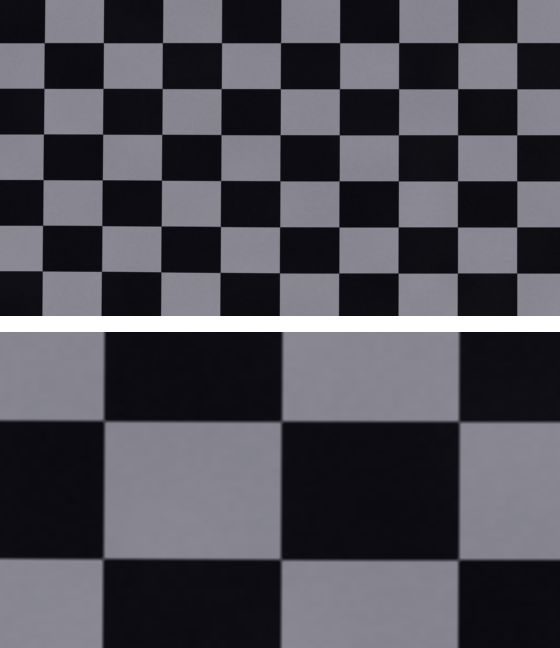
Top, the full canvas; bottom, a detail of the centre.
Give the GLSL for this pattern, as a WebGL 1 fragment shader.

```glsl
precision highp float;

uniform vec2 u_resolution;

const float PI = 3.14159265;
const vec3 INK = vec3(0.050, 0.048, 0.070);
const vec3 CLOTH = vec3(0.530, 0.527, 0.570);

float hash(vec2 p) {
    vec3 q = fract(p.xyx * vec3(0.1031, 0.1030, 0.0973));
    q += dot(q, q.yzx + 33.33);
    return fract((q.x + q.y) * q.z);
}

float valueNoise(vec2 p) {
    vec2 cell = floor(p);
    vec2 f = fract(p);
    f = f * f * (3.0 - 2.0 * f);
    float low = mix(hash(cell), hash(cell + vec2(1.0, 0.0)), f.x);
    float high = mix(hash(cell + vec2(0.0, 1.0)), hash(cell + 1.0), f.x);
    return mix(low, high, f.y);
}

// Column and row coordinates, rows counted downward, with a slight skew
vec2 boardCoords(vec2 uv) {
    float left = mix(0.0755, 0.0807, uv.y);
    float columnWidth = mix(0.1060, 0.1054, uv.y);
    float rowHeight = mix(0.1444, 0.1458, smoothstep(0.0, 0.6, uv.x));
    return vec2((uv.x - left) / columnWidth,
                (1.0 - uv.y - 0.1366) / rowHeight);
}

// Alternates between -1 and 1 at whole numbers, with softened edges
vec2 squareWave(vec2 coord, vec2 cellSize, float softness) {
    return clamp(sin(PI * coord) / PI * cellSize / softness, -1.0, 1.0);
}

void main() {
    vec2 uv = gl_FragCoord.xy / u_resolution;
    float aspect = u_resolution.x / u_resolution.y;
    vec2 point = vec2(uv.x * aspect, uv.y);

    // Checker coverage
    vec2 board = boardCoords(uv);
    float softness = max(0.003, 0.75 / u_resolution.y);
    vec2 wave = squareWave(board, vec2(0.1057 * aspect, 0.1452), softness);
    float cloth = smoothstep(-0.85, 1.0, -wave.x * wave.y);

    // Uneven dye per square, soft mottling and fine grain
    float dye = hash(floor(board) + 20.0) - 0.5;
    float mottle = valueNoise(point * 9.0) - 0.5;
    float grain = valueNoise(point * vec2(110.0, 150.0)) - 0.5;

    vec3 dark = INK + 0.008 * dye + 0.012 * mottle + 0.008 * grain;
    dark += vec3(0.008, 0.008, 0.004) * smoothstep(0.55, 1.0, uv.x);
    vec3 light = CLOTH + 0.010 * dye + 0.016 * mottle + 0.012 * grain;

    gl_FragColor = vec4(mix(dark, light, cloth), 1.0);
}
```
